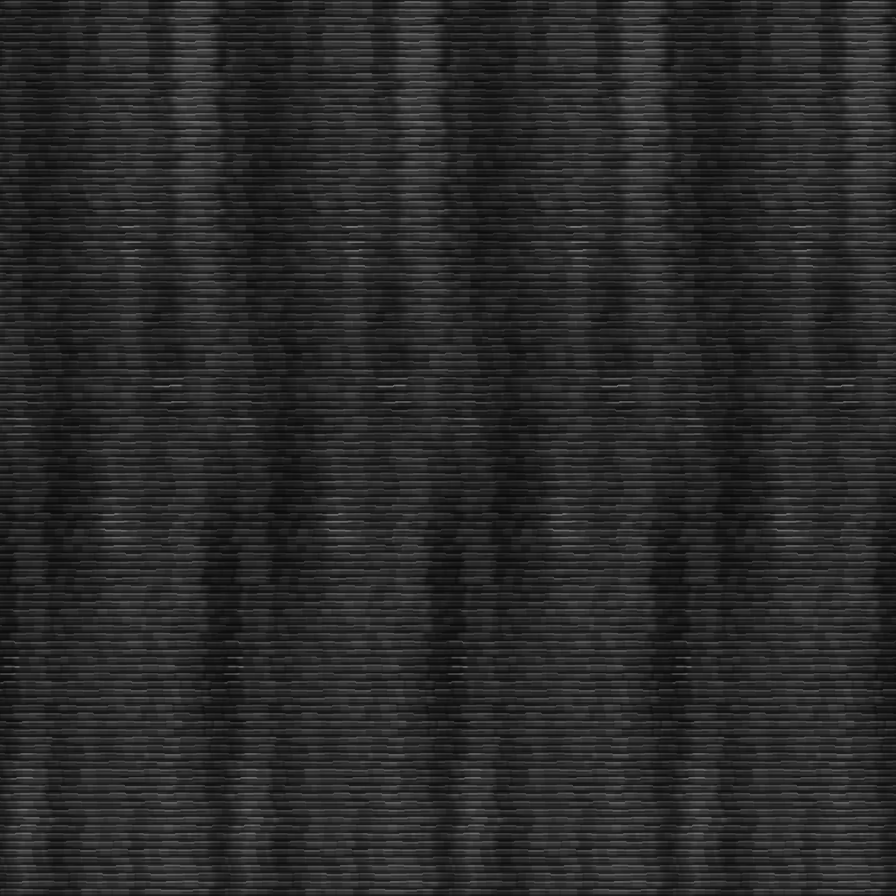
This texture is drawn by a three.js fragment shader. Its source:

```glsl
varying vec2 vUv;

const float PANELS = 4.0;
const float ROWS = 112.0;
const float COLUMNS = 14.0;
const float BASE_TONE = 0.166;

float hash(vec2 p) {
  vec3 q = fract(vec3(p.xyx) * 0.1031);
  q += dot(q, q.yzx + 33.33);
  return fract((q.x + q.y) * q.z);
}

// Noise that wraps across x; edge sets how abruptly columns change.
float columnNoise(vec2 p, float wrap, float edge) {
  vec2 cell = floor(p);
  vec2 f = p - cell;
  float x0 = mod(cell.x, wrap);
  float x1 = mod(cell.x + 1.0, wrap);
  float sx = smoothstep(0.5 - edge, 0.5 + edge, f.x);
  float sy = smoothstep(0.0, 1.0, f.y);
  float low = mix(hash(vec2(x0, cell.y)), hash(vec2(x1, cell.y)), sx);
  float high = mix(hash(vec2(x0, cell.y + 1.0)), hash(vec2(x1, cell.y + 1.0)), sx);
  return mix(low, high, sy);
}

// Upright patch with crisp sides, repeating across the panel.
float bandPatch(vec2 p, vec2 center, vec2 size) {
  vec2 d = p - center;
  d.x = abs(fract(d.x + 0.5) - 0.5);
  float across = 1.0 - smoothstep(size.x * 0.8, size.x * 1.15, d.x);
  return across * exp(-d.y * d.y / (size.y * size.y));
}

// Broad light and shade down one panel.
float panelShade(vec2 p) {
  float shade = 1.0;
  shade += 0.46 * bandPatch(p, vec2(0.89, 0.98), vec2(0.10, 0.36));
  shade += 0.10 * bandPatch(p, vec2(0.56, 0.82), vec2(0.14, 0.25));
  shade += 0.20 * bandPatch(p, vec2(0.61, 0.37), vec2(0.20, 0.16));
  shade += 0.30 * bandPatch(p, vec2(0.74, 0.02), vec2(0.16, 0.20));
  shade += 0.30 * bandPatch(p, vec2(0.08, 0.09), vec2(0.09, 0.09));
  shade += 0.14 * bandPatch(p, vec2(0.45, 0.05), vec2(0.13, 0.16));
  shade -= 0.18 * bandPatch(p, vec2(0.13, 0.76), vec2(0.18, 0.26));
  shade -= 0.26 * bandPatch(p, vec2(0.29, 0.46), vec2(0.11, 0.15));
  shade -= 0.36 * bandPatch(p, vec2(0.96, 0.27), vec2(0.08, 0.18));
  shade -= 0.16 * bandPatch(p, vec2(0.73, 0.63), vec2(0.10, 0.10));
  return shade;
}

// Thin line at a height within one slat.
float thinLine(float t, float height, float width) {
  return 1.0 - smoothstep(0.25 * width, width, abs(t - height));
}

// One slat: flat body, dark gap below, lit ridge and a faint crease.
float slatProfile(float t, float ridgeAt, float gapDepth, float crease) {
  float rise = smoothstep(0.10, 0.36, t);
  float fall = 1.0 - smoothstep(ridgeAt + 0.06, ridgeAt + 0.20, t);
  float body = mix(gapDepth, 1.13 - 0.10 * t, rise * fall);
  return body + 0.46 * thinLine(t, ridgeAt, 0.16) - crease * thinLine(t, ridgeAt - 0.24, 0.17);
}

// Short bright dash on some slats inside a patch.
float glint(vec2 p, vec2 center, vec2 size, float row, float seed) {
  float chance = smoothstep(0.42, 0.55, hash(vec2(row, seed)));
  float shift = (hash(vec2(row, seed + 7.0)) - 0.5) * size.x;
  return chance * bandPatch(p, center + vec2(shift, 0.0), size);
}

float glints(vec2 p, float row) {
  float g = glint(p, vec2(0.59, 0.74), vec2(0.04, 0.04), row, 11.0) * 0.6;
  g += glint(p, vec2(0.74, 0.565), vec2(0.065, 0.016), row, 23.0);
  g += glint(p, vec2(0.10, 0.53), vec2(0.05, 0.03), row, 37.0) * 0.5;
  g += glint(p, vec2(0.50, 0.425), vec2(0.06, 0.045), row, 41.0) * 0.5;
  g += glint(p, vec2(0.04, 0.26), vec2(0.035, 0.03), row, 53.0) * 0.7;
  g += glint(p, vec2(0.97, 0.205), vec2(0.035, 0.025), row, 67.0) * 0.7;
  g += glint(p, vec2(0.08, 0.12), vec2(0.05, 0.06), row, 71.0) * 0.4;
  return g;
}

void main() {
  vec2 p = vec2(fract(vUv.x * PANELS), vUv.y);
  float slat = p.y * ROWS;
  float row = floor(slat);
  float t = slat - row;

  // Bands drift with height and fray from row to row
  vec2 q = p;
  q.x += (p.y - 0.75) * 0.07 + (hash(vec2(row, 3.0)) - 0.5) * 0.05;
  float shade = panelShade(q);
  shade += 0.32 * (columnNoise(vec2(q.x * COLUMNS, p.y * 5.0 + 20.0), COLUMNS, 0.06) - 0.5);
  shade += 0.24 * (columnNoise(vec2(q.x * 23.0, row + 50.0), 23.0, 0.10) - 0.5);
  shade += 0.10 * (hash(vec2(row, 91.0)) - 0.5);

  // Each piece of a slat has its own ridge height, gap and crease
  float ridgeAt = 0.64 + 0.18 * columnNoise(vec2(q.x * COLUMNS, row + 200.0), COLUMNS, 0.05);
  float depth = mix(0.42, 0.70, columnNoise(vec2(q.x * 9.0, row + 400.0), 9.0, 0.10));
  float crease = 0.36 * columnNoise(vec2(q.x * 11.0, row + 600.0), 11.0, 0.10);
  float tone = BASE_TONE * max(shade, 0.42) * slatProfile(t, ridgeAt, depth, crease);

  // Worn highlights
  tone += 0.24 * glints(p, row) * thinLine(t, ridgeAt, 0.18);

  gl_FragColor = vec4(vec3(tone), 1.0);
}
```
